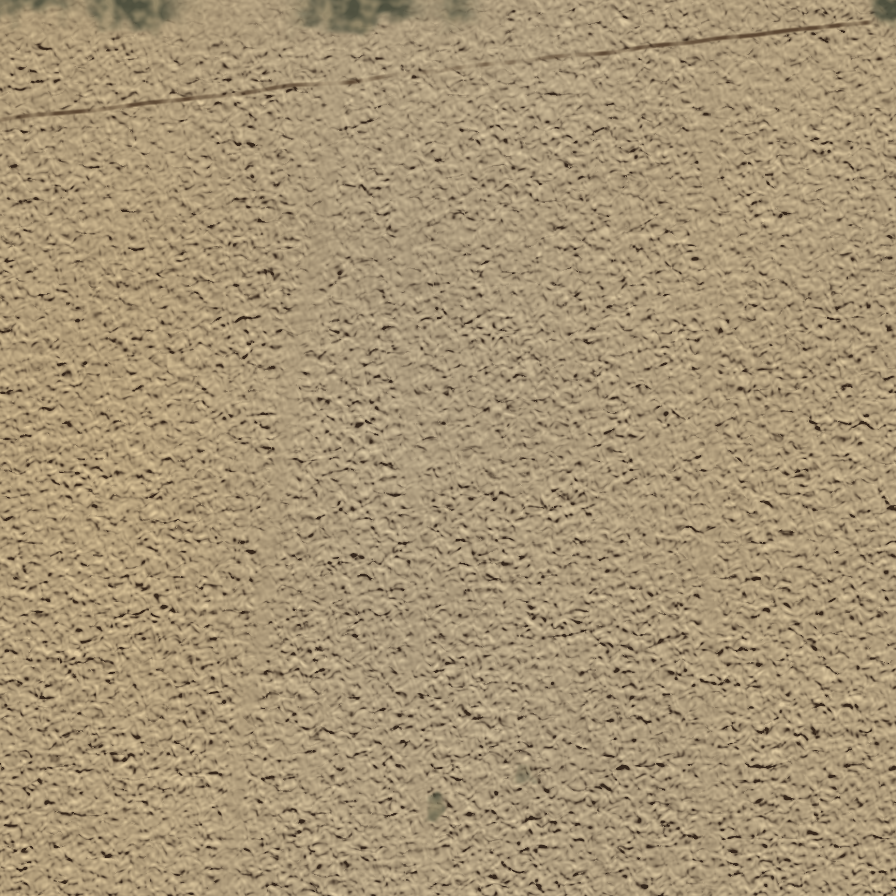
Reproduce this texture procedurally as a three.js fragment shader.

```glsl
varying vec2 vUv;

#define LIGHT_SOIL vec3(0.75, 0.675, 0.54)
#define DARK_SOIL vec3(0.30, 0.24, 0.18)
#define FURROW_COLOR vec3(0.36, 0.28, 0.20)
#define LEAF_DARK vec3(0.25, 0.27, 0.21)
#define LEAF_LIGHT vec3(0.55, 0.51, 0.39)
#define CLOD_SCALE vec2(60.0, 76.0)
#define GRIT_SCALE vec2(125.0, 142.0)
#define DUST_SCALE vec2(200.0, 215.0)
#define SHADOW_OFFSET vec2(0.0010, 0.0042)
#define CONTRAST 2.75

vec2 hash2(vec2 p) {
  vec3 q = fract(p.xyx * vec3(0.1031, 0.1030, 0.0973));
  q += dot(q, q.yzx + 33.33);
  return fract((q.xx + q.yz) * q.zy);
}

float cornerSlope(vec2 cell, vec2 corner, vec2 f) {
  float angle = 6.2832 * hash2(cell + corner + 200.0).x;
  return dot(vec2(cos(angle), sin(angle)), f - corner);
}

// Gradient noise, centred on zero
float noise(vec2 p) {
  vec2 i = floor(p);
  vec2 f = fract(p);
  vec2 u = f * f * f * (f * (f * 6.0 - 15.0) + 10.0);
  float low = mix(cornerSlope(i, vec2(0.0), f), cornerSlope(i, vec2(1.0, 0.0), f), u.x);
  float high = mix(cornerSlope(i, vec2(0.0, 1.0), f), cornerSlope(i, vec2(1.0), f), u.x);
  return mix(low, high, u.y);
}

// Height of the clods, the grit on them and the finest crumbs
float relief(vec2 p) {
  vec2 tilted = vec2(p.x + 0.35 * p.y, p.y - 0.35 * p.x);
  float height = 0.8 * noise(p * CLOD_SCALE) + 0.62 * noise(tilted * GRIT_SCALE + 37.0);
  return height + 0.5 * noise(p * DUST_SCALE + 150.0);
}

// Short shadows along the undersides of clods, and a hole in a few of them
float cracks(vec2 p) {
  vec2 grid = p * CLOD_SCALE;
  vec2 id = floor(grid);
  vec2 cell = id;
  vec2 nearest = vec2(8.0);
  vec2 second = vec2(8.0);
  for (float k = 0.0; k < 9.0; k++) {
    vec2 c = cell + vec2(mod(k, 3.0), floor(k / 3.0)) - 1.0;
    vec2 d = c + 0.1 + 0.8 * hash2(c + 71.0) - grid;
    if (dot(d, d) < dot(nearest, nearest)) {
      second = nearest;
      nearest = d;
      id = c;
    } else if (dot(d, d) < dot(second, second)) second = d;
  }
  vec2 across = normalize(second - nearest);
  float edge = dot(0.5 * (nearest + second), across);
  float present = smoothstep(0.0, 0.25, noise(p * 52.0 + 11.0)) * smoothstep(0.2, 0.9, abs(across.y));
  float hole = step(0.95, hash2(id + 13.0).x) * (1.0 - smoothstep(0.06, 0.28, length(nearest)));
  return max(present * (1.0 - smoothstep(0.02, 0.18, edge)), hole);
}

// Soft vertical band around a leaning wheel track
float track(vec2 p, float foot, float lean, float halfWidth) {
  float d = abs(p.x - foot - lean * p.y + 0.012 * noise(vec2(p.y * 6.0, foot * 50.0)));
  return 1.0 - smoothstep(0.3 * halfWidth, 1.6 * halfWidth, d);
}

// Ragged patch of low growth
float tuft(vec2 p, vec2 center, float radius) {
  return 1.0 - smoothstep(0.5 * radius, 1.3 * radius, length(p - center) + 0.012 * noise(p * 75.0));
}

void main() {
  vec2 p = vUv;
  vec2 warped = p + 0.004 * vec2(noise(p * 67.0), noise(p * 65.0 + 50.0));

  // Roughness fades in the tracks and near the far edge
  float smoothing = max(0.5 * track(p, 0.25, 0.14, 0.010), 0.3 * track(p, 0.47, -0.03, 0.009));
  smoothing = max(smoothing, 0.3 * track(p, 0.79, 0.0, 0.010));
  float roughness = 1.06 + 0.3 * noise(p * 9.0) + 0.45 * noise(p * 31.0 + 8.0);
  roughness *= (1.0 - smoothing) * mix(1.09, 0.88, smoothstep(0.2, 1.0, p.y));
  roughness *= 1.0 - 0.45 * smoothstep(0.93, 0.98, p.y) * (1.0 - smoothstep(0.5, 0.6, p.x));

  // Sunlit tops and the deep shadows under the clods
  float shade = (relief(warped + SHADOW_OFFSET) - relief(warped)) * CONTRAST;
  shade = (shade + 1.35 * cracks(warped)) * roughness;
  float depth = max(shade - 0.3, 0.0);
  float tone = 0.855 - 0.13 * shade - 0.15 * depth * depth;
  tone += 0.05 * noise(p * 5.0 + 3.0) + 0.08 * noise(p * 55.0 + 90.0) + 0.14 * noise(p * 178.0);
  vec3 color = mix(DARK_SOIL, LIGHT_SOIL, clamp(tone, -0.2, 1.27));

  // Warm left side, greyer middle
  float warmth = 0.7 - smoothstep(0.1, 0.45, p.x) + 0.5 * smoothstep(0.55, 0.85, p.x);
  color *= 1.0 + 0.035 * (warmth + 0.4 * noise(p * 3.0 + 20.0)) * vec3(0.6, 0.1, -1.0);

  // Thin slanting furrow, fading in places
  float furrowY = 0.866 + 0.113 * p.x + 0.004 * noise(vec2(p.x * 14.0, 2.0));
  float furrow = 1.0 - smoothstep(0.0006, 0.0038, abs(p.y - furrowY));
  float presence = 0.55 + 0.3 * cos(9.2 * (p.x - 0.85)) + 0.9 * noise(vec2(p.x * 60.0, 3.4));
  furrow *= clamp(presence, 0.1, 1.0) * (1.0 - smoothstep(0.965, 0.975, p.x));
  color = mix(color, FURROW_COLOR, furrow);

  // Growth along the top edge and two lone tufts
  float hedgeBase = 0.978 + 0.03 * noise(vec2(p.x * 13.0, 4.4)) + 0.02 * noise(p * 48.0);
  float hedge = smoothstep(hedgeBase - 0.010, hedgeBase + 0.012, p.y);
  hedge *= (1.0 - smoothstep(0.50, 0.55, p.x)) * smoothstep(-0.4, 0.1, noise(vec2(p.x * 17.0, 6.6)));
  hedge = max(hedge, tuft(p, vec2(1.0), 0.03));
  float weed = max(0.75 * tuft(p, vec2(0.486, 0.098), 0.013), 0.4 * tuft(p, vec2(0.585, 0.135), 0.012));
  float leafTone = 0.42 + 1.2 * noise(p * 38.0) + noise(p * 95.0 + 5.0);
  vec3 leaves = mix(LEAF_DARK, LEAF_LIGHT, clamp(leafTone, 0.0, 1.0));
  gl_FragColor = vec4(mix(color, leaves, max(0.85 * hedge, weed)), 1.0);
}
```
